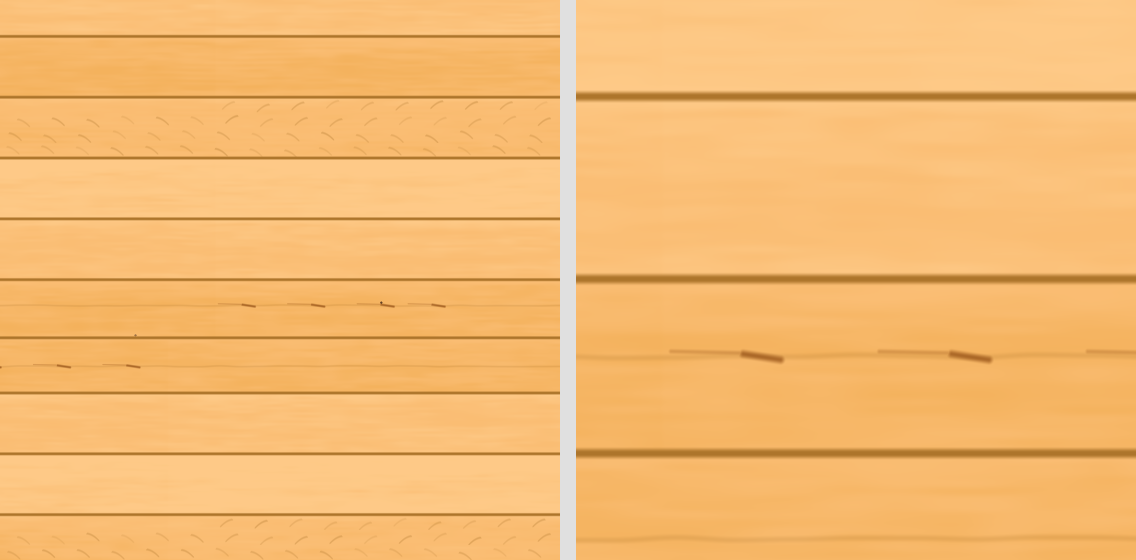
Left, the full canvas; right, a detail of the centre.
Give the GLSL for this texture, as a three.js fragment shader.

```glsl
varying vec2 vUv;

const vec3 DARK_WOOD = vec3(0.955, 0.695, 0.36);
const vec3 MID_WOOD = vec3(0.98, 0.74, 0.45);
const vec3 LIGHT_WOOD = vec3(0.995, 0.79, 0.53);
const vec3 SEAM_COLOR = vec3(0.68, 0.46, 0.17);
const vec3 KNOT_COLOR = vec3(0.58, 0.31, 0.08);
const vec3 SPECK_COLOR = vec3(0.25, 0.14, 0.08);
const float SEAM_COUNT = 9.0;
const float TILE_WIDTH = 0.124;

float hash(vec2 p) {
  return fract(sin(dot(p, vec2(127.1, 311.7))) * 43758.5453);
}

float noise(vec2 p) {
  vec2 i = floor(p);
  vec2 f = fract(p);
  f = f * f * (3.0 - 2.0 * f);
  float low = mix(hash(i), hash(i + vec2(1.0, 0.0)), f.x);
  float high = mix(hash(i + vec2(0.0, 1.0)), hash(i + vec2(1.0, 1.0)), f.x);
  return mix(low, high, f.y);
}

// Height of a plank's upper seam; two planks are narrower
float seamHeight(float index) {
  return 0.081 + 0.1086 * index - 0.010 * step(2.5, index) - 0.0048 * step(3.5, index);
}

float isPlank(float index, float wanted) {
  return 1.0 - step(0.5, abs(index - wanted));
}

float stroke(vec2 p, vec2 a, vec2 b, float width) {
  vec2 ab = b - a;
  float t = clamp(dot(p - a, ab) / dot(ab, ab), 0.0, 1.0);
  return 1.0 - smoothstep(0.0, width, length(p - a - ab * t));
}

// Tones cycle every five planks
float plankTone(float index, float rough) {
  float tone = 0.53 + 0.39 * cos(6.28318 * (index - 1.0) / 5.0);
  return mix(tone, 0.7, isPlank(index, 9.0)) - 0.2 * rough;
}

float woodGrain(vec2 p, float seed) {
  vec2 q = p + vec2(seed * 3.7, 0.003 * noise(vec2(p.x * 14.0, seed)));
  float broad = noise(q * vec2(5.0, 65.0)) - 0.5;
  float fine = noise(q * vec2(18.0, 210.0)) - 0.5;
  float blotch = noise(q * vec2(32.0, 90.0)) - 0.5;
  return 0.22 * broad + 0.17 * fine + 0.12 * blotch;
}

// Short slanted flecks, one per cell
float flecks(vec2 p, float seed) {
  vec2 cell = vec2(TILE_WIDTH * 0.5, 0.027);
  vec2 id = floor(p / cell);
  vec2 local = p - (id + 0.5) * cell;
  float row = id.y + seed * 5.0;
  local -= (vec2(hash(vec2(row, 2.0)), hash(id + seed)) - 0.5) * vec2(0.025, 0.008);
  local.y += 22.0 * local.x * local.x;
  float rising = step(1.5, id.y) * step(0.385, p.x);
  vec2 reach = vec2(0.010, mix(-0.006, 0.006, rising));
  float strength = mix(0.35, 1.0, hash(id + vec2(seed, 9.0)));
  strength *= mix(1.0, step(0.385, p.x), step(2.5, id.y));
  return strength * stroke(local, -reach, reach, 0.003);
}

// Thin tapering streak ending in a dark knot
float knot(vec2 p, vec2 center) {
  vec2 d = p - center;
  float tail = stroke(d, vec2(-0.055, 0.003), vec2(-0.008, 0.002), 0.0022);
  float core = stroke(d, vec2(-0.012, 0.0015), vec2(0.010, -0.002), 0.0036);
  return max(0.35 * tail, 0.9 * core);
}

float knotRow(vec2 p, vec2 start, float count) {
  float cover = 0.0;
  for (float k = 0.0; k < 4.0; k++) {
    float x = start.x + TILE_WIDTH * k - 0.033 * step(2.5, k);
    cover = max(cover, knot(p, vec2(x, start.y)) * step(k + 0.5, count));
  }
  return cover;
}

vec3 woodColor(float tone) {
  vec3 lower = mix(DARK_WOOD, MID_WOOD, smoothstep(0.0, 0.55, tone));
  return mix(lower, LIGHT_WOOD, smoothstep(0.5, 1.05, tone));
}

void main() {
  vec2 p = vUv;

  // Plank index and distance to the nearest seam
  float index = 0.0;
  float seamDistance = 1.0;
  for (float k = 0.0; k < SEAM_COUNT; k++) {
    float height = seamHeight(k);
    index += step(height, p.y);
    seamDistance = min(seamDistance, abs(p.y - height));
  }
  float bottom = seamHeight(index - 1.0);
  float top = seamHeight(index);
  float across = (p.y - bottom) / (top - bottom);
  float rough = 1.0 - step(0.5, mod(index, 7.0));

  // Tone with grain, pale edges and faint board joints
  float tone = plankTone(index, rough) + woodGrain(p, index);
  tone += 0.35 * (across - 0.5) * (across - 0.5) + 0.10 * (across - 0.5);
  tone += 0.25 * exp(-(top - p.y) / 0.007);
  float joint = mix(0.30, 0.385, step(3.5, index));
  tone += 0.04 * (smoothstep(-0.002, 0.002, p.x - joint) - 0.5);
  vec3 color = woodColor(tone);

  // Rough planks
  float fleckCover = rough * flecks(vec2(p.x, p.y - bottom), index);
  color = mix(color, SEAM_COLOR, 0.33 * fleckCover);

  // Knots and the faint vein through them
  float upper = isPlank(index, 4.0);
  float lower = isPlank(index, 3.0);
  float veinY = mix(0.346, 0.4545, upper) + 0.002 * (noise(vec2(p.x * 28.0, index)) - 0.5);
  float vein = (upper + lower) * (1.0 - smoothstep(0.0, 0.003, abs(p.y - veinY)));
  color = mix(color, SEAM_COLOR, 0.2 * vein);
  float knots = upper * knotRow(p, vec2(0.445, 0.4545), 4.0);
  knots += lower * knotRow(p, vec2(-0.009, 0.346), 3.0);
  color = mix(color, KNOT_COLOR, 0.8 * knots);

  // Specks and seams
  float speck = 1.0 - smoothstep(0.001, 0.003, distance(p, vec2(0.681, 0.4596)));
  speck += 0.6 * (1.0 - smoothstep(0.001, 0.003, distance(p, vec2(0.242, 0.401))));
  color = mix(color, SPECK_COLOR, 0.8 * speck);
  color = mix(color, SEAM_COLOR, 1.0 - smoothstep(0.0006, 0.0043, seamDistance));
  gl_FragColor = vec4(color, 1.0);
}
```
